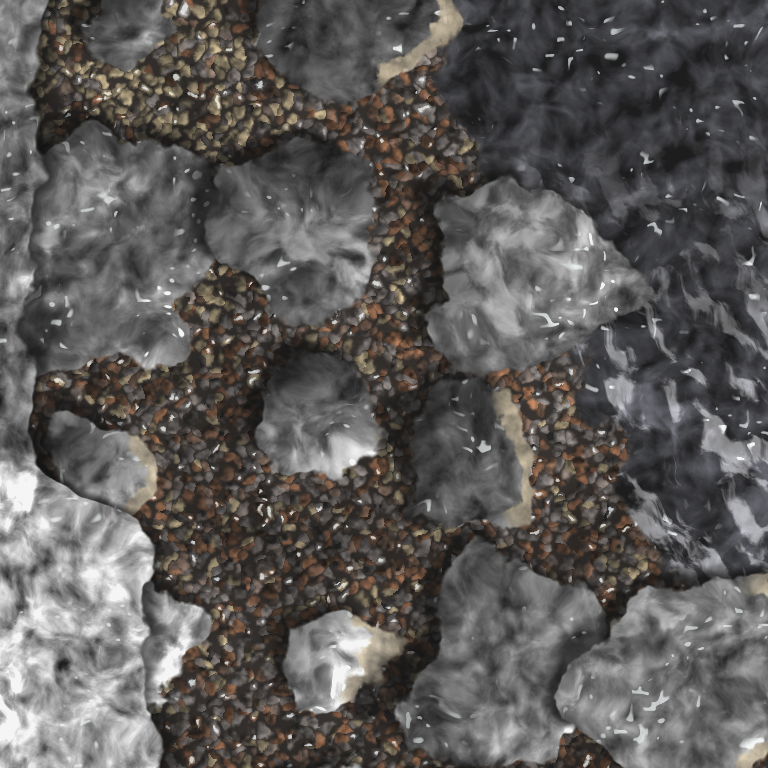
Write a Shadertoy shader that draws this texture.

```glsl
const float STONE_GRID = 3.7;   // stones across the canvas
const float GRIT_GRID = 76.0;   // grains across the canvas
const float STONE_SHARE = 0.94; // filled cells of the stone grid
const float EDGE = 0.003;       // edge softness
const float HAZE = 0.065;       // light in the darkest parts
const vec2 LIGHT = vec2(0.78, -0.62);
const vec2 SHADOW_SHIFT = vec2(-0.07, 0.06);
const vec3 STONE_TINT = vec3(1.0, 1.005, 1.0);
const vec3 SLAB_TINT = vec3(0.97, 0.98, 1.06);
const vec3 SOIL = vec3(0.125, 0.11, 0.10);
const vec3 RUST = vec3(0.40, 0.27, 0.19);
const vec3 OCHRE = vec3(0.50, 0.45, 0.35);
const vec3 GREY_GRAIN = vec3(0.36, 0.34, 0.33);
const vec3 CRUST = vec3(0.62, 0.57, 0.48);
const vec3 GLINT = vec3(0.90, 0.92, 0.92);

float hash(vec2 p) {
    return fract(sin(dot(p, vec2(127.1, 311.7))) * 43758.5453);
}
vec2 hash2(vec2 p) {
    return vec2(hash(p), hash(p + 37.3));
}
float noise(vec2 p) {
    vec2 i = floor(p), f = fract(p);
    f = f * f * (3.0 - 2.0 * f);
    return mix(mix(hash(i), hash(i + vec2(1, 0)), f.x),
               mix(hash(i + vec2(0, 1)), hash(i + vec2(1, 1)), f.x), f.y);
}
float fbm(vec2 p) {
    float sum = 0.0, amp = 0.516;
    for (int i = 0; i < 5; i++, amp *= 0.5) {
        sum += amp * noise(p);
        p = mat2(1.6, 1.2, -1.2, 1.6) * p + 7.1;
    }
    return sum;
}

// Crumpled mineral face: broad patches, side-lit lumps, small sparks
vec3 rock(vec2 p, float tone, vec3 tint, float seed) {
    vec2 q = p + seed * 3.7;
    q += 0.03 * vec2(noise(q * 14.0), noise(q * 14.0 + 9.0));
    q += 0.012 * vec2(noise(q * 46.0), noise(q * 46.0 + 5.0));
    float broad = fbm(q * 8.0) - 0.5;
    float fine = fbm(q * 48.0) - 0.5;
    float relief = fbm(q * 30.0) - fbm(q * 30.0 + LIGHT * 0.45);
    float value = tone * (1.0 + 1.1 * broad + 1.3 * fine) + (0.24 + 0.6 * tone) * relief;
    value += 0.5 * tone * smoothstep(0.08, 0.22, broad + 0.35 * fine);
    float spark = smoothstep(0.76, 0.90, noise(q * 110.0)) * smoothstep(0.45, 0.65, noise(q * 19.0));
    return mix(max(value, 0.05) * tint, GLINT, 0.65 * spark);
}

// Cellular grit with dark gaps and wet highlights
vec3 grit(vec2 p) {
    vec2 g = p * GRIT_GRID + 1.8 * vec2(fbm(p * 50.0), fbm(p * 50.0 + 5.0));
    vec2 id = floor(g), toGrain = vec2(9);
    for (int k = 0; k < 9; k++) {
        vec2 c = floor(g) + vec2(k % 3 - 1, k / 3 - 1);
        vec2 d = g - c - hash2(c);
        if (dot(d, d) < dot(toGrain, toGrain)) { toGrain = d; id = c; }
    }
    float ochreZone = (1.0 - smoothstep(0.15, 0.55, p.x)) * smoothstep(0.4, 0.7, p.y);
    vec3 grain = mix(GREY_GRAIN, RUST, smoothstep(0.35, 0.8, hash(id + 4.7)));
    grain = mix(grain, OCHRE, step(hash(id + 8.1), 0.12 + 0.5 * ochreZone));
    float body = 1.0 - smoothstep(0.3, 0.75, length(toGrain));
    float lit = 0.35 + 0.7 * hash(id + 2.9) + 0.5 * dot(toGrain, LIGHT) + 0.7 * (noise(p * 170.0) - 0.4);
    vec3 col = mix(SOIL, grain * max(lit, 0.2), body) * (0.55 + 0.9 * fbm(p * 13.0));
    float spark = 1.0 - smoothstep(0.1, 0.3, length(toGrain - 0.1 * LIGHT));
    return mix(col, GLINT, 0.75 * spark * step(0.87, hash(id + 1.7)));
}

// Distance to the dark slab, positive on its right-hand side
float slabSide(vec2 p) {
    return p.x - 0.56 - 0.40 * (1.0 - p.y);
}

// Rounded irregular polygon
float stoneShape(vec2 q, float radius, vec2 id) {
    float sum = 0.0;
    for (float k = 0.0; k < 7.0; k++) {
        float a = (k + 0.6 * hash(id + k)) * 0.8976;
        float reach = radius * (0.78 + 0.4 * hash(id + k * 1.9 + 11.0));
        sum += exp(22.0 * (dot(q, vec2(cos(a), sin(a))) - reach));
    }
    return log(sum) / 22.0;
}

vec3 addStones(vec3 col, vec2 p) {
    vec2 g = p * STONE_GRID + 0.34 * (vec2(fbm(p * 13.0), fbm(p * 13.0 + 8.0)) - 0.5);
    for (int k = 0; k < 9; k++) {
        vec2 id = floor(g) + vec2(k % 3 - 1, 1 - k / 3);
        vec2 center = id + 0.5 + 0.4 * (hash2(id + 3.1) - 0.5);
        float height = center.y / STONE_GRID;
        if (hash(id + 9.4) > STONE_SHARE || slabSide(center / STONE_GRID) > 0.04) continue;
        vec2 q = g - center, facing = normalize(q + 0.001);
        float radius = mix(0.27, 0.57, hash(id + 5.2));
        float d = stoneShape(q, radius, id);
        float shadow = stoneShape(q - SHADOW_SHIFT, radius, id);
        col *= mix(0.3, 1.0, smoothstep(-0.04, 0.06, min(shadow, d + 0.06)));
        if (d > 0.05) continue;
        float tone = mix(0.22, 0.34, hash(id + 7.7)) + 0.18 * (1.0 - smoothstep(0.0, 0.4, height));
        vec3 face = rock(p, tone, STONE_TINT, hash(id));
        face *= 1.0 + 0.4 * dot(facing, LIGHT) * smoothstep(-0.28, 0.0, d);
        float crust = smoothstep(-0.09, -0.06, d + 0.14 * (fbm(p * 34.0) - 0.5))
                    * smoothstep(0.35, 0.6, facing.x) * step(0.6, hash(id + 12.6));
        face = mix(face, CRUST * (0.5 + fbm(p * 60.0)), 0.85 * crust);
        col = mix(face, col, smoothstep(-EDGE, EDGE, d / STONE_GRID));
    }
    return col;
}

void mainImage(out vec4 fragColor, in vec2 fragCoord) {
    vec2 p = fragCoord / iResolution.xy;
    float wobble = fbm(p * 9.0) - 0.5;
    // Dark slab with pale slanting veins over the grit
    vec2 along = mat2(0.8, -0.6, 0.6, 0.8) * p + 0.02 * noise(p * 40.0);
    float vein = smoothstep(0.52, 0.68, fbm(along * vec2(48.0, 24.0) + 2.0 * wobble));
    vein *= 1.0 - smoothstep(0.45, 0.95, p.y);
    vec3 slab = rock(p, 0.165, SLAB_TINT, 2.3) + 0.36 * vein;
    vec3 col = mix(grit(p), slab, smoothstep(-0.008, 0.012, slabSide(p) + 0.22 * wobble));
    col = addStones(col, p);
    // Pale block along the left, wider and brighter at the bottom
    float low = 1.0 - smoothstep(0.31, 0.40, p.y);
    float block = p.x - 0.045 - 0.16 * low + 0.10 * wobble;
    col *= mix(0.35, 1.0, smoothstep(0.0, 0.03, block));
    vec3 pale = rock(p, mix(0.43, 0.72, low), STONE_TINT, 5.1);
    col = mix(pale, col, smoothstep(-EDGE, EDGE, block));
    fragColor = vec4(clamp(col + HAZE, 0.0, 0.96), 1.0);
}
```
